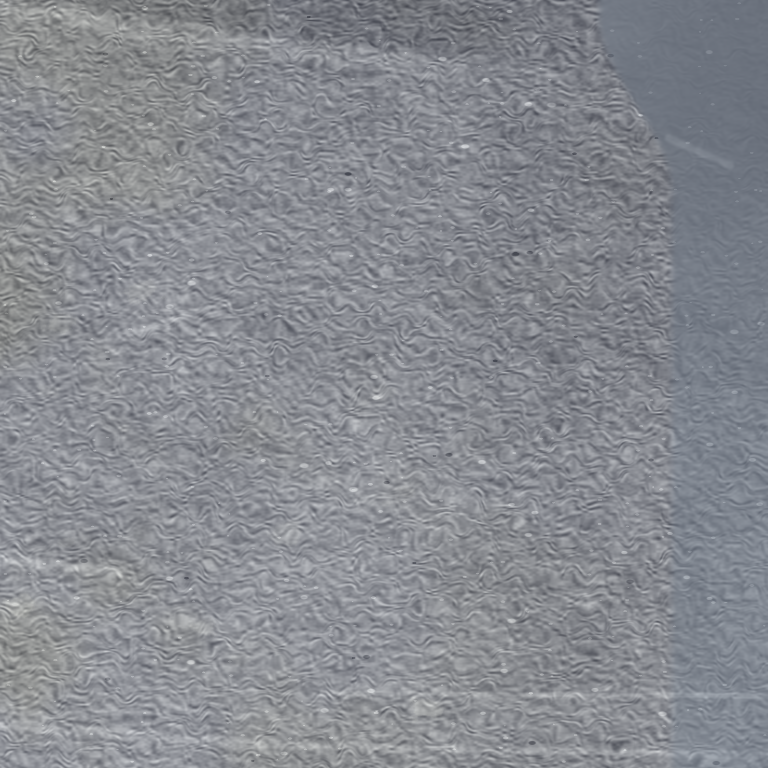
Write a Shadertoy shader that draws this texture.

```glsl
// Weathered grey asphalt: a fine, flattened grain shaded like low relief,
// over broad worn tones. Scattered chips, pale patches and long faint
// scratches lie on top; a smoother, darker strip runs down the right side.

const vec3 SHADOW = vec3(0.38, 0.39, 0.425);
const vec3 LIGHT = vec3(0.68, 0.69, 0.71);
const vec3 WARM_TINT = vec3(0.012, 0.008, -0.022);
const vec3 COOL_TINT = vec3(-0.016, 0.0, 0.012);
const vec2 GRAIN_FREQ = vec2(125.0, 235.0);
const float MEAN_TONE = 0.52;
const float RELIEF = 0.62;
const float FINE_GRAIN = 0.30;
const float BROAD_TONE = 0.30;
const int PATCH_COUNT = 14;

float hash(vec2 p) {
    return fract(sin(dot(p, vec2(127.1, 311.7))) * 43758.5453);
}

float noise(vec2 p) {
    vec2 i = floor(p), f = fract(p);
    f = f * f * (3.0 - 2.0 * f);
    return mix(mix(hash(i), hash(i + vec2(1, 0)), f.x),
               mix(hash(i + vec2(0, 1)), hash(i + vec2(1, 1)), f.x), f.y);
}

float fbm(vec2 p) {
    float sum = 0.0, amp = 0.5;
    for (int i = 0; i < 4; i++) {
        sum += amp * noise(p);
        p = p * 2.03 + 17.3;
        amp *= 0.5;
    }
    return sum / 0.9375;
}

// Relief shading: the slope of a warped, horizontally stretched height field
float grain(vec2 uv) {
    vec2 warp = vec2(noise(uv * 55.0), noise(uv * 55.0 + 31.0)) - 0.5;
    vec2 p = uv * GRAIN_FREQ + warp * vec2(2.0, 4.0);
    return noise(p) - noise(p + vec2(0.35, 0.95));
}

// One flat chip in some cells of a grid; density is the share of filled cells
float chips(vec2 uv, float freq, float density, float seed) {
    vec2 p = uv * freq, cell = floor(p) + seed;
    vec2 center = 0.3 + 0.4 * vec2(hash(cell), hash(cell + 5.7));
    vec2 d = (fract(p) - center) * vec2(1.0, 1.8);
    float radius = mix(0.10, 0.26, hash(cell + 9.1));
    float present = step(hash(cell + 13.9), density);
    return present * (1.0 - smoothstep(radius * 0.5, radius, length(d)));
}

// Soft line from a to b, broken up along its length
float scratch(vec2 uv, vec2 a, vec2 b, float width) {
    vec2 ab = b - a;
    float t = clamp(dot(uv - a, ab) / dot(ab, ab), 0.0, 1.0);
    float d = length(uv - a - ab * t) + 0.003 * (noise(uv * 60.0) - 0.5);
    float wear = 0.4 + 0.6 * noise(uv * vec2(45.0, 90.0));
    return wear * (1.0 - smoothstep(width * 0.2, width, d));
}

// Irregular pale stains, more common in the lower left
float patches(vec2 uv) {
    float sum = 0.0;
    for (int i = 0; i < PATCH_COUNT; i++) {
        vec2 id = vec2(float(i), 3.0);
        vec2 center = vec2(0.68, 0.62) * vec2(hash(id), hash(id + 21.0)) + 0.03;
        float radius = mix(0.009, 0.028, hash(id + 42.0));
        float d = length((uv - center) * vec2(1.0, 1.5));
        d += radius * 1.6 * (fbm(uv * 65.0) - 0.5);
        sum += (1.0 - smoothstep(radius * 0.5, radius, d)) * mix(0.10, 0.28, hash(id + 63.0));
    }
    return min(sum, 0.4);
}

void mainImage(out vec4 fragColor, in vec2 fragCoord) {
    vec2 uv = fragCoord / iResolution.y;

    // Smooth strip, widening towards the top right corner
    float edge = mix(0.875, 0.78, smoothstep(0.75, 0.98, uv.y));
    float strip = smoothstep(edge - 0.008, edge + 0.008, uv.x);
    float polish = strip * mix(0.45, 0.88, smoothstep(0.35, 0.9, uv.y));

    // Broad worn tones, palest at the lower left
    float broad = fbm(uv * vec2(4.0, 5.0)) - 0.5;
    float mottle = fbm(uv * vec2(22.0, 38.0) + 8.0) - 0.5;
    float tone = MEAN_TONE + BROAD_TONE * broad + 0.32 * mottle * (1.0 - polish);
    tone += 0.20 * (0.5 - uv.y) + 0.16 * (0.45 - uv.x) - 0.08 * strip;

    // Grain
    float fine = noise(uv * vec2(210.0, 330.0) + 70.0) - 0.5;
    tone += (RELIEF * grain(uv) + FINE_GRAIN * fine) * (1.0 - polish);

    // Curved pale band along the top, with darker ground above it
    float bandY = 0.99 - 0.165 * uv.x + 0.055 * uv.x * uv.x;
    float bandD = uv.y - bandY + 0.012 * (noise(uv * 28.0) - 0.5);
    float bandFade = 1.0 - smoothstep(0.45, 0.80, uv.x);
    tone += 0.22 * bandFade * (1.0 - smoothstep(0.004, 0.020, abs(bandD)));
    tone -= 0.12 * (1.0 - strip) * smoothstep(0.005, 0.025, bandD);

    // Long scratches
    tone += 0.40 * scratch(uv, vec2(0.42, 0.097), vec2(1.0, 0.094), 0.005);
    tone += 0.36 * scratch(uv, vec2(0.0, 0.056), vec2(0.34, 0.030), 0.010);
    tone += 0.32 * scratch(uv, vec2(0.34, 0.030), vec2(1.0, 0.016), 0.007);
    tone += 0.50 * scratch(uv, vec2(0.0, 0.270), vec2(0.155, 0.256), 0.011);
    tone += 0.34 * scratch(uv, vec2(0.14, 0.557), vec2(0.31, 0.610), 0.006);
    tone += 0.30 * scratch(uv, vec2(0.78, 0.925), vec2(0.835, 0.840), 0.006);
    tone += 0.22 * scratch(uv, vec2(0.87, 0.820), vec2(0.95, 0.785), 0.008);

    // Stains and chips
    float stain = patches(uv);
    tone += stain;
    tone += 0.55 * chips(uv, 34.0, 0.06, 0.0) * (1.0 - 0.6 * polish);
    tone += 0.40 * chips(uv + 0.37, 62.0, 0.10, 90.0) * (1.0 - 0.5 * polish);
    tone -= 0.60 * chips(uv + 0.61, 38.0, 0.035, 180.0) * (1.0 - 0.6 * polish);

    vec3 color = mix(SHADOW, LIGHT, clamp(tone, -0.35, 1.45));
    float warmth = smoothstep(0.40, 0.70, fbm(uv * 5.0 + 40.0)) * (1.0 - uv.x) + stain;
    color += WARM_TINT * warmth + COOL_TINT * strip;
    fragColor = vec4(color, 1.0);
}
```
